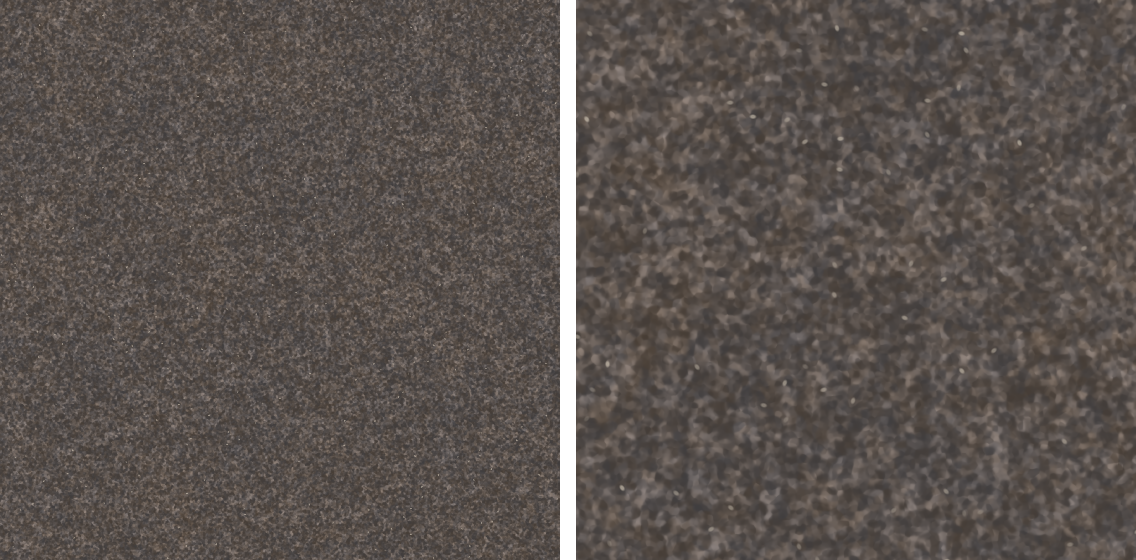
Left, the full canvas; right, a detail of the centre.
Give the GLSL for this texture, as a WebGL 1 fragment shader.

```glsl
precision highp float;
// Dark brown-grey gritty ground: fine packed grains, faint clumps, rare glints and pebbles.
uniform vec2 u_resolution;

const vec3 EARTH = vec3(1.0, 0.912, 0.863);
const vec3 WARM_SHIFT = vec3(0.016, 0.0, -0.020);
const vec3 GLINT = vec3(0.74, 0.70, 0.64);

vec3 hash3(vec2 cell, float seed) {
  vec3 p = fract(vec3(cell.xyx) * vec3(0.1031, 0.1030, 0.0973) + seed * 0.137);
  p += dot(p, p.yxz + 33.33);
  return fract((p.xxy + p.yzz) * p.zyx);
}

vec2 rotate(vec2 v, float angle) {
  float c = cos(angle), s = sin(angle);
  return vec2(c * v.x - s * v.y, s * v.x + c * v.y);
}

// Soft cellular noise of elongated grains: x is tone, y is warmth, both 0 to 1.
vec2 grains(vec2 uv, float count, float seed) {
  vec2 p = uv * count;
  vec2 home = floor(p);
  vec2 total = vec2(0.0);
  float weightSum = 0.0;
  for (int j = -1; j <= 1; j++) {
    for (int i = -1; i <= 1; i++) {
      vec2 cell = home + vec2(float(i), float(j));
      vec3 place = hash3(cell, seed);
      vec3 look = hash3(cell, seed + 5.0);
      vec2 d = p - cell - 0.1 - 0.8 * place.xy;
      d = rotate(d, place.z * 3.14159) * vec2(0.8, 1.25);
      float weight = exp(-5.0 * dot(d, d));
      total += weight * look.xy;
      weightSum += weight;
    }
  }
  return total / weightSum;
}

// Rare bright flecks, one candidate per cell.
float glints(vec2 uv, float count, float chance, float seed) {
  vec2 p = uv * count;
  vec2 cell = floor(p);
  vec3 place = hash3(cell, seed);
  vec3 look = hash3(cell, seed + 3.0);
  vec2 d = rotate(fract(p) - 0.25 - 0.5 * place.xy, look.x * 3.14159);
  float spot = 1.0 - smoothstep(0.06, 0.20, length(d * vec2(0.8, 1.2)));
  return spot * step(place.z, chance) * mix(0.3, 1.0, look.y);
}

// Sparse half-buried pebbles: x is lit relief, y is coverage.
vec2 pebbles(vec2 uv, float count, float chance, float seed) {
  vec2 p = uv * count;
  vec2 cell = floor(p);
  vec3 place = hash3(cell, seed);
  float radius = mix(0.12, 0.28, hash3(cell, seed + 2.0).x);
  vec2 d = (fract(p) - 0.35 - 0.3 * place.xy) / radius;
  float present = step(place.z, chance);
  float body = 1.0 - smoothstep(0.5, 1.1, length(d));
  float shadow = 1.0 - smoothstep(0.4, 1.2, length(d - vec2(0.35, -0.45)));
  return present * vec2(body - 0.9 * shadow * (1.0 - body), body);
}

// Slow uneven staining from layered sines, about -1 to 1.
float stains(vec2 uv) {
  float sum = 0.0;
  float amplitude = 0.5;
  vec2 p = uv * 7.0;
  for (int i = 0; i < 4; i++) {
    p = rotate(p, 1.1) * 1.8 + 2.3;
    sum += amplitude * sin(p.x + 1.3 * sin(p.y * 0.7)) * cos(p.y);
    amplitude *= 0.65;
  }
  return sum;
}

// Skewed brightness curve: a dark floor with a long bright tail.
float brightness(float level) {
  level = max(level, -2.3);
  return 0.337 + 0.056 * level + 0.0105 * level * level;
}

void main() {
  vec2 uv = gl_FragCoord.xy / u_resolution.y;

  vec2 coarse = grains(uv, 215.0, 1.0) - 0.5;
  vec2 fine = grains(uv, 325.0, 2.0) - 0.5;
  vec2 clump = grains(uv, 68.0, 3.0) - 0.5;
  float stain = stains(uv);
  vec2 pebble = pebbles(uv, 27.0, 0.07, 4.0);

  float level = 5.4 * (0.6 * coarse.x + 0.4 * fine.x);
  level += 0.9 * clump.x + 0.18 * stain;
  level = level * (1.0 - 0.3 * pebble.y) + 0.75 * pebble.x;

  float warmth = 1.2 * coarse.y + 0.8 * clump.y + 0.35 * stain + 0.5 * pebble.y;
  vec3 color = brightness(level) * EARTH + warmth * WARM_SHIFT;
  color = mix(color, GLINT, 0.8 * glints(uv, 95.0, 0.045, 6.0));

  gl_FragColor = vec4(color, 1.0);
}
```
